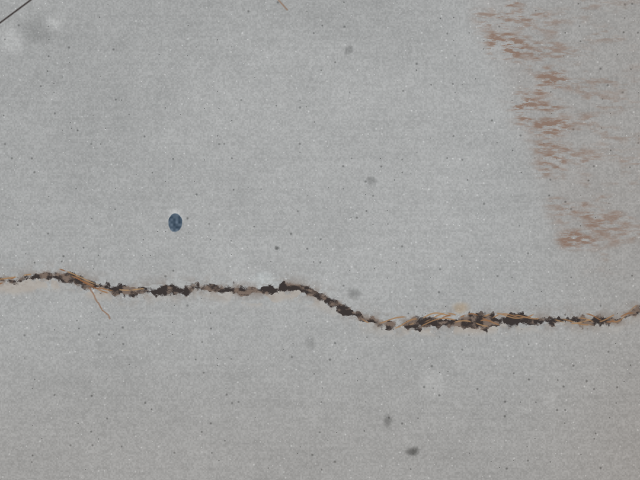
A WebGL 1 fragment shader for this texture:

```glsl
precision highp float;
uniform vec2 u_resolution;

#define CONCRETE vec3(0.637, 0.643, 0.642)
#define WARM_GREY vec3(0.595, 0.575, 0.555)
#define RUST vec3(0.52, 0.41, 0.35)
#define SOIL vec3(0.19, 0.165, 0.16)
#define DEBRIS vec3(0.47, 0.41, 0.37)
#define CHIP vec3(0.69, 0.665, 0.635)
#define STRAW vec3(0.70, 0.58, 0.43)
#define ROOT vec3(0.52, 0.35, 0.24)
#define PAINT vec3(0.31, 0.37, 0.43)
#define GRAIN 0.065
#define FIBRES 24

float hash(vec2 p) {
  vec3 q = fract(p.xyx * 0.1031);
  q += dot(q, q.yzx + 33.33);
  return fract((q.x + q.y) * q.z);
}

float noise(vec2 p) {
  vec2 i = floor(p), f = fract(p);
  f = f * f * (3.0 - 2.0 * f);
  return mix(mix(hash(i), hash(i + vec2(1, 0)), f.x),
             mix(hash(i + vec2(0, 1)), hash(i + vec2(1, 1)), f.x), f.y);
}

float fbm(vec2 p) {
  float sum = 0.0, amp = 0.53;
  for (int i = 0; i < 4; i++) {
    sum += amp * noise(p);
    p = p * 2.03 + 17.7;
    amp *= 0.5;
  }
  return sum;
}

float blob(vec2 p, float x, float y, float rx, float ry) {
  return 1.0 - smoothstep(0.2, 1.0, length((p - vec2(x, y)) / vec2(rx, ry)));
}

float bump(float x, float c, float r) {
  float t = (x - c) / r;
  return exp(-t * t);
}

float segment(vec2 p, vec2 a, vec2 b, float aa) {
  vec2 d = b - a;
  float t = clamp(dot(p - a, d) / dot(d, d), 0.0, 1.0);
  return 1.0 - smoothstep(0.0015 - aa, 0.0015 + aa, length(p - a - d * t));
}

// Height of the crack as a chain of eased rises and falls
float crackHeight(float x) {
  return 0.413 + 0.012 * smoothstep(0.0, 0.10, x) - 0.032 * smoothstep(0.11, 0.27, x)
    + 0.004 * smoothstep(0.28, 0.38, x) - 0.006 * smoothstep(0.42, 0.55, x)
    + 0.016 * smoothstep(0.56, 0.60, x) - 0.086 * smoothstep(0.595, 0.81, x)
    + 0.011 * smoothstep(0.81, 0.93, x) + 0.020 * smoothstep(1.28, 1.333, x);
}

float crackWidth(float x) {
  return 0.006 + 0.008 * bump(x, 0.20, 0.06) + 0.003 * bump(x, 0.37, 0.05)
    + 0.006 * bump(x, 0.56, 0.04) + 0.003 * bump(x, 0.72, 0.05)
    + 0.008 * bump(x, 1.01, 0.10) + 0.003 * bump(x, 0.86, 0.05) - 0.005 * bump(x, 0.0, 0.08);
}

// Small round specks, at most one per grid cell
float specks(vec2 p, float cells, float share) {
  vec2 q = p * cells, id = floor(q);
  vec2 c = 0.3 + 0.4 * vec2(hash(id + 3.1), hash(id + 8.7));
  float r = 0.1 + 0.18 * hash(id + 5.3);
  return step(hash(id), share) * (1.0 - smoothstep(0.0, r, length(fract(q) - c)));
}

void main() {
  float aa = 1.0 / u_resolution.y;
  vec2 p = gl_FragCoord.xy * aa;
  vec2 w = p + 0.008 * (vec2(fbm(p * 70.0), fbm(p * 70.0 + 40.0)) - 0.5);

  // Mottled slab with brushed lines and grain
  vec3 col = CONCRETE + 0.05 * (fbm(p * 5.0) - 0.5) + 0.035 * (fbm(p * 24.0) - 0.5);
  col += 0.018 * blob(p, 0.68, 0.65, 0.7, 0.55);
  col = mix(col, WARM_GREY, 0.35 * smoothstep(0.4, 0.0, p.y) + 0.4 * smoothstep(1.0, 1.4, p.x));
  col += 0.018 * (noise(p * vec2(9, 210)) - 0.5) + GRAIN * (noise(p * 330.0) - 0.5);
  col += GRAIN * 0.4 * (noise(p * 150.0) - 0.5);
  col += 0.10 * specks(p, 80.0, 0.12) - 0.17 * specks(p + 7.0, 65.0, 0.07);

  // Rust brushed sideways along a slanting trail
  float side = p.x - 1.04 - 0.39 * (0.91 - p.y);
  float trail = smoothstep(-0.06, 0.03, side) * exp(-5.0 * max(side, 0.0)) * smoothstep(0.4, 0.55, p.y);
  float streaks = smoothstep(0.3, 0.8, fbm(p * vec2(50, 170)));
  float patches = smoothstep(0.4, 0.7, fbm(p * vec2(15, 28)));
  float deposit = blob(w, 1.15, 0.84, 0.045, 0.03) + blob(w, 1.145, 0.733, 0.06, 0.03)
    + blob(w, 1.05, 0.91, 0.05, 0.04) + blob(w, 1.195, 0.5, 0.05, 0.03) + blob(w, 1.09, 0.78, 0.03, 0.05);
  col = mix(col, RUST, clamp(trail * (0.08 + 0.9 * patches * streaks) + 0.9 * deposit * streaks, 0.0, 0.75));

  // Isolated stains, pale marks and the blue paint dot
  float stain = blob(w, 0.726, 0.896, 0.014, 0.014) + blob(w, 0.738, 0.388, 0.018, 0.018)
    + 2.0 * blob(w, 0.577, 0.483, 0.007, 0.007) + 2.0 * blob(w, 0.86, 0.06, 0.02, 0.013)
    + blob(w, 0.774, 0.623, 0.014, 0.014) + 0.6 * blob(w, 0.646, 0.285, 0.016, 0.022)
    + blob(w, 0.807, 0.122, 0.013, 0.02) + 0.5 * blob(w, 0.07, 0.935, 0.06, 0.04);
  col -= 0.11 * stain;
  col += 0.07 * (blob(w, 0.025, 0.918, 0.04, 0.04) + blob(w, 0.108, 0.95, 0.03, 0.02));
  col += 0.04 * (blob(w, 1.146, 0.167, 0.025, 0.025) + blob(w, 0.9, 0.2, 0.04, 0.04));
  col += 0.12 * blob(w, 0.365, 0.547, 0.022, 0.024);
  float dotEdge = length((mix(p, w, 0.4) - vec2(0.365, 0.536)) / vec2(0.0155, 0.02));
  col = mix(col, PAINT + 0.2 * (noise(p * 190.0) - 0.5), 1.0 - smoothstep(0.85, 1.05, dotEdge));
  col = mix(col, SOIL, 0.85 * segment(p, vec2(-0.01, 0.945), vec2(0.068, 1.003), aa));
  col = mix(col, ROOT, 0.5 * segment(p, vec2(0.58, 1.0), vec2(0.598, 0.98), aa));

  // Broken rim: pale chips below, cool dust above
  float d = p.y - crackHeight(p.x) + 0.012 * (fbm(vec2(p.x * 32.0, 0.0)) - 0.5);
  float chipZone = bump(p.x, 0.1, 0.13) + bump(p.x, 0.57, 0.09) + 0.8 * bump(p.x, 0.96, 0.12) + 0.25;
  float below = smoothstep(-0.035, -0.015, d) * smoothstep(0.006, -0.004, d);
  col = mix(col, CHIP, clamp(below * chipZone * smoothstep(0.4, 0.58, fbm(p * 45.0)), 0.0, 0.8));
  col += 0.08 * blob(w, 0.552, 0.414, 0.04, 0.025) * vec3(0.8, 1.0, 1.05);
  col = mix(col, STRAW, 0.4 * blob(w, 0.96, 0.358, 0.025, 0.016));
  float rubble = fbm(p * vec2(65, 95));
  col = mix(col, DEBRIS, 0.75 * exp(-abs(d - 0.002) / 0.011) * smoothstep(0.35, 0.65, rubble));

  // Ragged, broken opening filled with soil and litter
  float halfWidth = crackWidth(p.x) * (0.35 + 1.1 * noise(vec2(p.x * 45.0, 3.0)));
  float depth = halfWidth - abs(d) + 0.026 * (fbm(p * 80.0 + 9.0) - 0.5);
  float litter = smoothstep(0.42, 0.7, rubble);
  col = mix(col, mix(SOIL, DEBRIS, litter), 0.9 * smoothstep(-0.003, 0.004, depth));

  // Dry fibres lying along the crack
  for (int i = 0; i < FIBRES; i++) {
    float k = float(i), h = hash(vec2(k, 4)), u = fract(k * 0.618);
    float x = p.x - mix(u * 0.28, 0.8 + u * 0.53, step(0.38, h));
    float reach = 0.02 + 0.045 * hash(vec2(k, 9));
    float y = (hash(vec2(k, 2)) - 0.5) * 0.02 + 0.006 * sin(x * (25.0 + 60.0 * h) + 6.0 * u)
      + 0.25 * (hash(vec2(k, 6)) - 0.5) * x;
    float strand = 1.0 - smoothstep(0.0, 0.0009 + aa, abs(p.y - crackHeight(p.x) - y));
    strand *= (1.0 - smoothstep(reach * 0.8, reach, abs(x))) * smoothstep(0.2, 0.5, noise(p * 70.0 + k));
    col = mix(col, mix(ROOT, STRAW, hash(vec2(k, 7))), 0.8 * strand);
  }
  col = mix(col, ROOT, 0.6 * segment(w, vec2(0.185, 0.4), vec2(0.227, 0.337), aa));
  gl_FragColor = vec4(clamp(col, 0.0, 1.0), 1.0);
}
```
